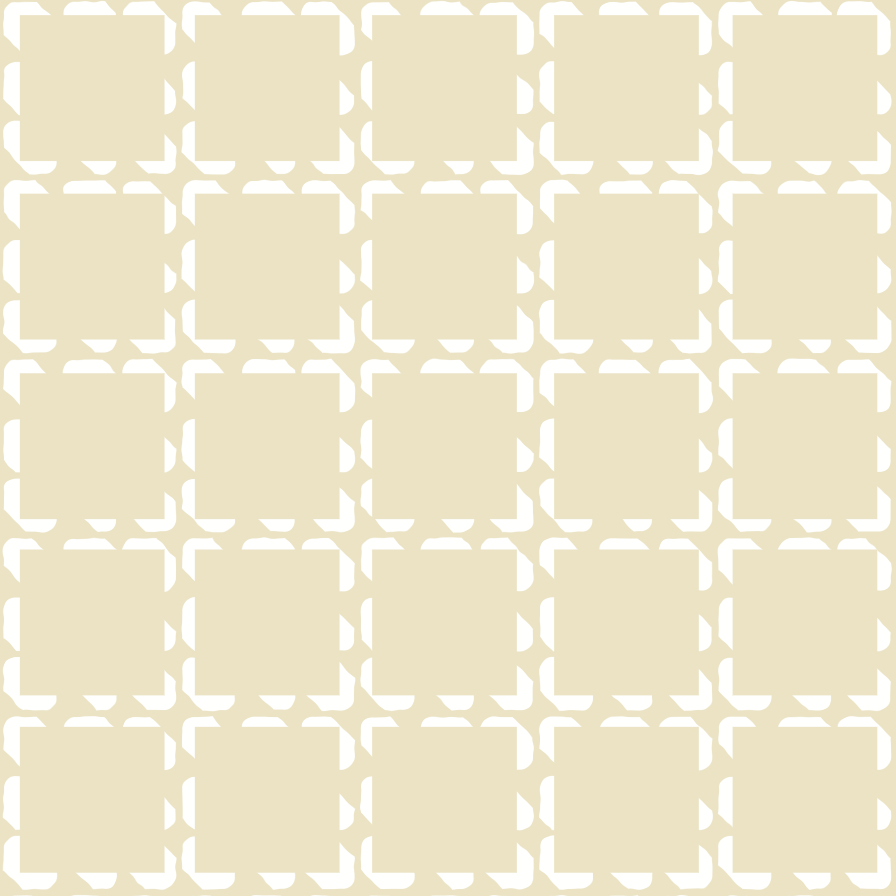
Give the GLSL for this pattern, as a WebGL 2 fragment shader.

```glsl
#version 300 es
precision highp float;
// Five by five frames of worn white tiles on cream. Each frame is a three by
// three block of rounded, chamfered tiles whose middle is hidden by a cream
// square; the squares sit slightly off the grid and tile edges are ragged.

#define FRAMES 5.0
#define TILE_PITCH 0.0665
#define GRID_ORIGIN vec2(0.0003, 0.0040)
#define TILE_HALF 0.445
#define CORNER_RADIUS 0.20
#define CHAMFER 0.38
#define CHAMFER_SKEW 0.15
#define CHAMFER_JITTER 0.12
#define EDGE_WEAR 0.035
#define COVER_SIZE vec2(0.1615, 0.1628)
#define CREAM vec3(0.92, 0.89, 0.77)
#define WHITE vec3(1.00, 1.00, 0.995)

uniform vec2 u_resolution;
out vec4 fragColor;

// Offsets of the covering squares, by column and by row from the bottom
const float COLUMN_NUDGE[5] = float[5](0.0029, -0.0018, -0.0039, -0.0008, -0.0016);
const float ROW_NUDGE[5] = float[5](0.0074, 0.0053, 0.0020, 0.0025, 0.0017);

float hash(vec2 p) {
    return fract(sin(dot(p, vec2(127.1, 311.7))) * 43758.5453);
}

float valueNoise(vec2 p) {
    vec2 cell = floor(p);
    vec2 f = fract(p);
    f = f * f * (3.0 - 2.0 * f);
    float low = mix(hash(cell), hash(cell + vec2(1.0, 0.0)), f.x);
    float high = mix(hash(cell + vec2(0.0, 1.0)), hash(cell + 1.0), f.x);
    return mix(low, high, f.y);
}

float boxDistance(vec2 p, vec2 halfSize) {
    vec2 d = abs(p) - halfSize;
    return length(max(d, 0.0)) + min(max(d.x, d.y), 0.0);
}

// Rounded tile with its upper right and lower left corners cut off
float tileDistance(vec2 p, vec2 id) {
    vec2 place = mod(id, 3.0) - 1.0;
    float isEdge = 1.0 - abs(place.x * place.y);
    float cut = CHAMFER + CHAMFER_SKEW * (place.x - place.y) * isEdge;
    cut += CHAMFER_JITTER * (hash(id) - 0.5);
    float rounded = boxDistance(p, vec2(TILE_HALF - CORNER_RADIUS)) - CORNER_RADIUS;
    float chamfer = (abs(p.x + p.y) - 2.0 * TILE_HALF + cut) * 0.7071;
    return max(rounded, chamfer);
}

// Cream square that hides the middle of each frame
float coverDistance(vec2 uv) {
    vec2 frame = clamp(floor(uv * FRAMES), 0.0, FRAMES - 1.0);
    vec2 nudge = vec2(COLUMN_NUDGE[int(frame.x)], ROW_NUDGE[int(frame.y)]);
    vec2 center = (frame + 0.5) / FRAMES + nudge;
    return boxDistance(uv - center, 0.5 * COVER_SIZE);
}

void main() {
    vec2 uv = gl_FragCoord.xy / u_resolution;
    float soft = 0.7 / min(u_resolution.x, u_resolution.y);

    // Tiles with ragged edges
    vec2 grid = (uv - GRID_ORIGIN) / TILE_PITCH;
    float tile = tileDistance(fract(grid) - 0.5, floor(grid));
    tile += EDGE_WEAR * (valueNoise(grid * 7.0) - 0.5);
    float tileMask = 1.0 - smoothstep(-soft, soft, tile * TILE_PITCH);

    // Keep only the rim outside the covering squares
    float rimMask = smoothstep(-soft, soft, coverDistance(uv));
    fragColor = vec4(mix(CREAM, WHITE, tileMask * rimMask), 1.0);
}
```
